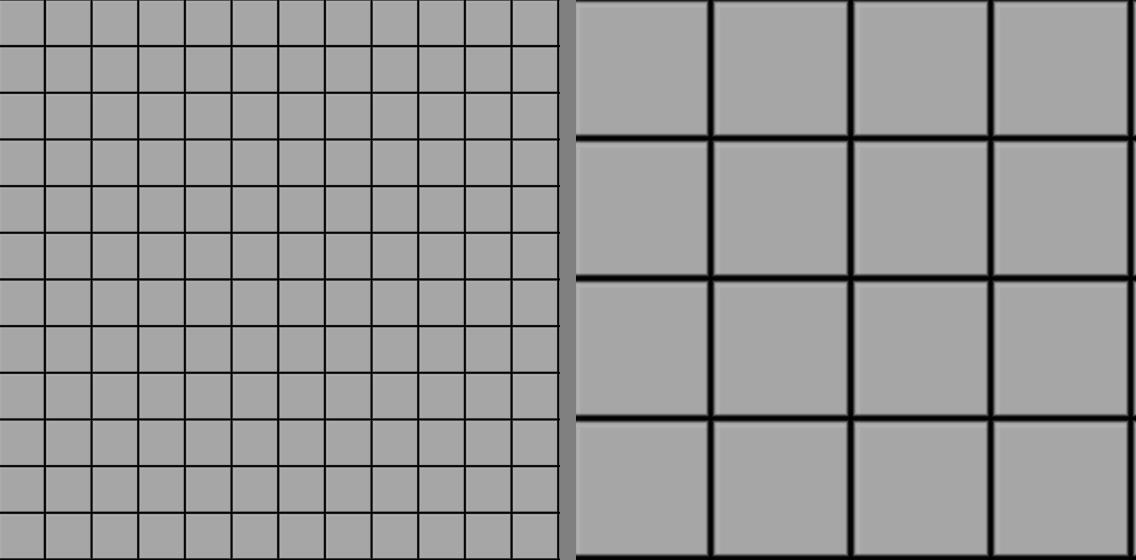
Left: the whole. Right: its middle third, enlarged.
This pattern is drawn by a Shadertoy shader. Its source:

```glsl
// Grey square tiles divided by a thin black grid with faintly lit tile edges.
#define CELLS 12.0                  // repeats across and down
#define GRID_SHIFT vec2(-0.038, 0.012) // line offset, in cells
#define HALF_WIDTH 0.0235           // half line width, in cells
#define HEAVY_EXTRA 0.0012          // added half width of the heavier lines
#define HEAVY_STEP 5.0              // spacing of the heavier lines
#define SOFTNESS 0.034              // edge blur, in cells
#define RIM_POS 0.056               // lit rim distance from the line centre
#define RIM_SIZE 0.012              // lit rim spread
#define RIM_GAIN 0.04               // lit rim brightness
#define TILE_COLOR vec3(0.65)
#define LINE_COLOR vec3(0.01)

// 1 on every HEAVY_STEP-th line, counted within the wrapping canvas
vec2 heavyLine(vec2 index) {
    vec2 k = mod(mod(index, CELLS), HEAVY_STEP);
    return 1.0 - step(0.5, abs(k - 1.0));
}

void mainImage(out vec4 fragColor, in vec2 fragCoord) {
    // Signed distance to the nearest vertical (x) and horizontal (y) line
    vec2 p = fragCoord / iResolution.xy * CELLS - GRID_SHIFT;
    vec2 index = floor(p + 0.5);
    vec2 offset = p - index;

    // Line coverage with edges at least one pixel soft
    vec2 blur = 0.5 * max(vec2(SOFTNESS), CELLS / iResolution.xy);
    vec2 halfWidth = HALF_WIDTH + HEAVY_EXTRA * heavyLine(index);
    vec2 lines = 1.0 - smoothstep(halfWidth - blur, halfWidth + blur, abs(offset));
    float ink = max(lines.x, lines.y);

    // Lit rims along the left and top edges of each tile
    vec2 rimOffset = (offset * vec2(1.0, -1.0) - RIM_POS) / RIM_SIZE;
    vec2 rims = exp(-rimOffset * rimOffset);
    vec3 tile = TILE_COLOR + RIM_GAIN * max(rims.x, rims.y);

    fragColor = vec4(mix(tile, LINE_COLOR, ink), 1.0);
}
```
